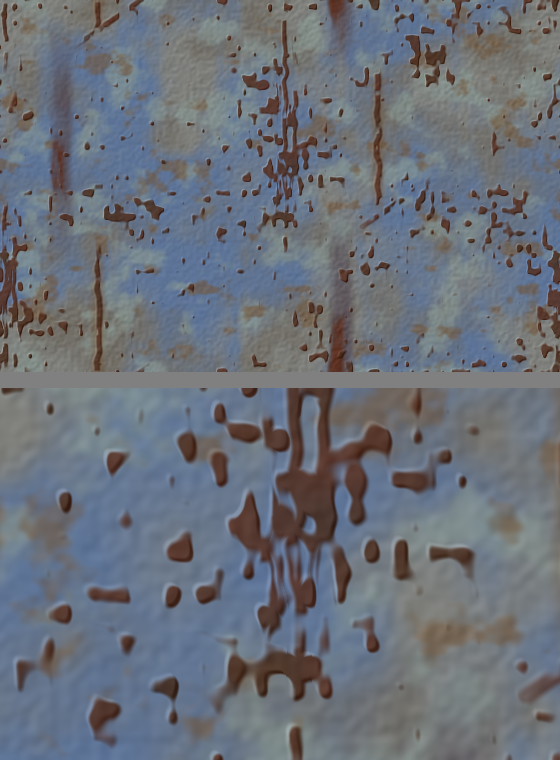
Top: the whole. Bottom: its middle third, enlarged.
This texture is drawn by a WebGL 1 fragment shader. Its source:

```glsl
precision highp float;
uniform vec2 u_resolution;

const float TAU = 6.2831853;
const float ASPECT = 1.5;

// Paint and rust colours
const vec3 BLUE_PAINT = vec3(0.365, 0.455, 0.595);
const vec3 GREY_PAINT = vec3(0.495, 0.500, 0.485);
const vec3 PALE_TEAL = vec3(0.530, 0.590, 0.570);
const vec3 DIRTY_GREY = vec3(0.430, 0.410, 0.375);
const vec3 STAIN = vec3(0.330, 0.290, 0.320);
const vec3 RED_RUST = vec3(0.360, 0.190, 0.130);
const vec3 DARK_RUST = vec3(0.270, 0.170, 0.110);
const vec3 OCHRE = vec3(0.450, 0.340, 0.230);

// Layout: each part occurs twice, half a tile apart in both axes
const vec2 CLUSTER_AT = vec2(0.010, 0.15);
const vec2 STAIN_AT = vec2(0.110, 0.61);
const vec2 CRACK_AT = vec2(0.175, 0.12);
const vec2 DIAGONAL_AT = vec2(0.205, 0.95);
const vec2 DIAGONAL_DIR = vec2(0.82, 0.57);
const float LANE_GAP = 0.016;

// Surface relief
const vec2 LIGHT_STEP = vec2(0.0021, -0.0032);
const float GRAIN_RELIEF = 0.15;
const float CHIP_RELIEF = 0.10;

float hash(vec2 p) {
  vec3 q = fract(p.xyx * vec3(0.1031, 0.1030, 0.0973));
  q += dot(q, q.yzx + 33.33);
  return fract((q.x + q.y) * q.z);
}

// Value noise with a whole number of cells per tile
float noise(vec2 uv, vec2 cells, float seed) {
  vec2 p = uv * cells;
  vec2 i = floor(p);
  vec2 f = p - i;
  f = f * f * (3.0 - 2.0 * f);
  vec2 a = mod(i, cells) + seed;
  vec2 b = mod(i + 1.0, cells) + seed;
  return mix(mix(hash(a), hash(vec2(b.x, a.y)), f.x),
             mix(hash(vec2(a.x, b.y)), hash(b), f.x), f.y);
}

float fbm(vec2 uv, vec2 cells, float seed) {
  float sum = 0.0;
  float weight = 0.5;
  for (int i = 0; i < 4; i++) {
    sum += weight * noise(uv, cells, seed);
    cells *= 2.0;
    seed += 17.0;
    weight *= 0.5;
  }
  return sum / 0.9375;
}

vec2 wrapDelta(vec2 uv, vec2 centre) {
  return fract(uv - centre + 0.5) - 0.5;
}

float band(float x, float halfWidth) {
  return 1.0 - smoothstep(0.3 * halfWidth, halfWidth, abs(x));
}

// Broken vertical and slanted cracks, plus scattered chips
float damage(vec2 uv) {
  float breaks = noise(uv, vec2(110.0, 48.0), 5.0);
  float wobble = noise(uv, vec2(24.0, 36.0), 3.0) - 0.5;
  vec2 w = uv + vec2(0.007, 0.012) * wobble;
  float rust = 0.0;
  float gate = fbm(uv, vec2(9.0, 7.0), 61.0) - 0.5;
  for (int i = 0; i < 2; i++) {
    vec2 copy = vec2(0.5 * float(i));
    vec2 a = wrapDelta(w, CLUSTER_AT + copy);
    float lane = clamp(floor(a.x / LANE_GAP + 0.5), -1.0, 1.0);
    float fade = band(a.y, 0.38 - 0.08 * abs(lane));
    float line = band(a.x - lane * LANE_GAP, 0.0055) * smoothstep(0.0, 0.2, fade);
    rust = max(rust, line * smoothstep(0.55, 0.80, breaks + 0.42 * fade - 0.15 * abs(lane)));
    gate += 0.13 * band(a.x, 0.06) * fade;

    vec2 b = wrapDelta(w, CRACK_AT + copy);
    fade = band(b.y, 0.25);
    line = band(b.x, 0.0075) * smoothstep(0.0, 0.2, fade);
    rust = max(rust, line * smoothstep(0.50, 0.80, breaks + 0.45 * fade));

    vec2 g = wrapDelta(w, DIAGONAL_AT + copy) * vec2(ASPECT, 1.0);
    float across = g.x * DIAGONAL_DIR.y - g.y * DIAGONAL_DIR.x;
    line = band(across, 0.011) * band(dot(g, DIAGONAL_DIR), 0.16);
    rust = max(rust, line * smoothstep(0.35, 0.65, breaks));
  }
  float flecks = 0.65 * breaks + 0.35 * noise(uv, vec2(70.0, 60.0), 9.0);
  return max(rust, smoothstep(0.72, 0.86, flecks + 0.7 * gate));
}

float grain(vec2 uv) {
  return 0.6 * noise(uv, vec2(165.0, 110.0), 21.0) + 0.4 * noise(uv, vec2(84.0, 56.0), 27.0);
}

void main() {
  vec2 uv = gl_FragCoord.xy / u_resolution;

  // Weathered paint, greyer around the crack clusters
  float patches = fbm(uv, vec2(6.0, 4.0), 11.0) - 0.07 * cos(2.0 * TAU * uv.x);
  patches += 0.10 * (noise(uv, vec2(64.0, 6.0), 31.0) - 0.5);
  float blueness = smoothstep(0.34, 0.68, patches);
  vec3 color = mix(GREY_PAINT, BLUE_PAINT, blueness);
  float dirt = smoothstep(0.45, 0.72, fbm(uv, vec2(10.0, 8.0), 41.0));
  color = mix(color, DIRTY_GREY, dirt * (0.75 - 0.45 * blueness));
  float bloom = smoothstep(0.52, 0.74, fbm(uv, vec2(18.0, 13.0), 47.0));
  color = mix(color, PALE_TEAL, 0.65 * bloom);
  float ochre = smoothstep(0.64, 0.80, fbm(uv, vec2(22.0, 18.0), 53.0));
  color = mix(color, OCHRE, 0.6 * ochre);

  // Soft vertical stains with red cores
  float smear = fbm(uv, vec2(40.0, 9.0), 71.0);
  for (int i = 0; i < 2; i++) {
    vec2 d = wrapDelta(uv, STAIN_AT + 0.5 * float(i));
    d.x += 0.018 * (smear - 0.5);
    float stain = band(d.x, 0.028) * band(d.y, 0.34);
    color = mix(color, STAIN, stain * (0.45 + 0.7 * smear));
    float core = band(d.x + 0.006, 0.018) * band(d.y + 0.06, 0.22);
    color = mix(color, RED_RUST, core * smoothstep(0.40, 0.70, smear));
    vec2 halo = wrapDelta(uv, CRACK_AT + 0.5 * float(i));
    color = mix(color, OCHRE, 0.4 * band(halo.x, 0.018) * band(halo.y, 0.28));
  }

  // Rust in the damage, then slanting light over the relief
  float rust = damage(uv);
  vec3 rustColor = mix(DARK_RUST, RED_RUST, noise(uv, vec2(30.0, 20.0), 83.0));
  color = mix(color, rustColor, 0.85 * rust);
  float grainSlope = grain(uv) - grain(uv + LIGHT_STEP);
  float chipSlope = damage(uv + LIGHT_STEP) - rust;
  color += GRAIN_RELIEF * grainSlope * (1.0 - 0.4 * blueness) + CHIP_RELIEF * chipSlope;
  gl_FragColor = vec4(clamp(color, 0.0, 1.0), 1.0);
}
```
